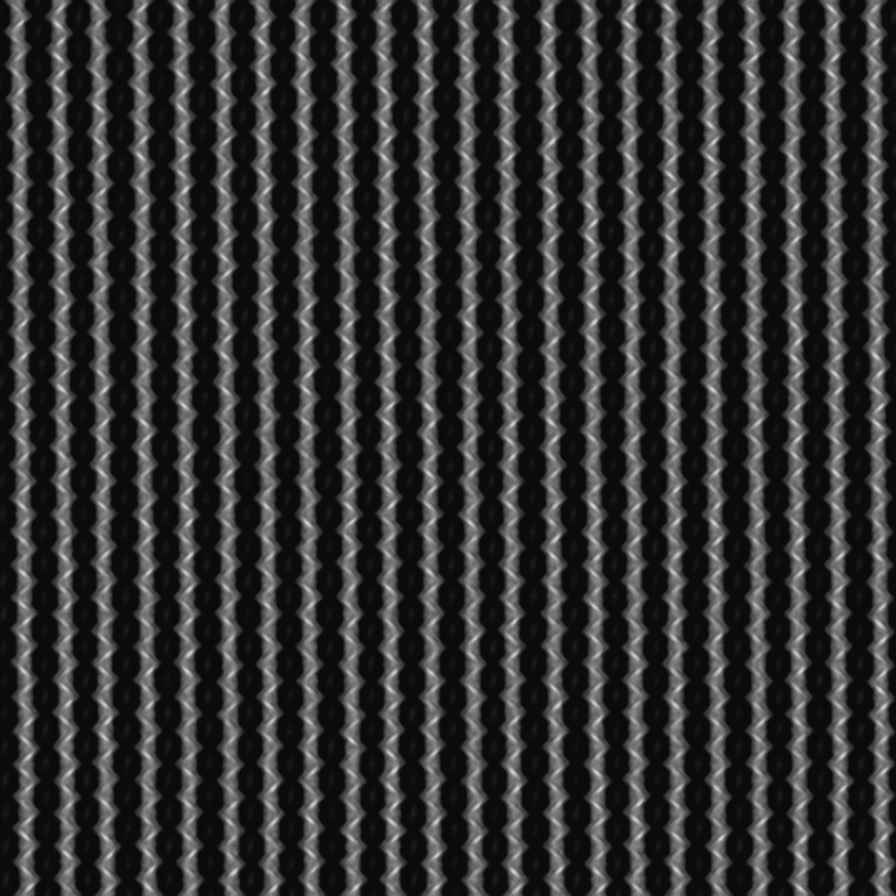
Reproduce this texture procedurally as a three.js fragment shader.

```glsl
// Warp-knit mesh: pale, slightly leaning vertical cords over a near-black ground.
// Each cord zigzags, with faint side loops staggered between neighbouring cords
// and slanted glossy strands on every half stitch; noise varies width and tone.

varying vec2 vUv;

const float TAU = 6.2831853;

// Layout, as fractions of the canvas
const float COLUMN_PITCH = 0.0455;
const float FIRST_COLUMN = 0.030;
const float LEAN = 0.0105;
const float ROWS = 27.0;

// Cord shape, in column pitches
const float CORD_HALF_WIDTH = 0.185;
const float ZIGZAG = 0.04;
const float LOOP_REACH = 0.17;
const float EDGE_SOFTNESS = 0.07;
const float COLUMN_JITTER = 0.05;
const float HALF_STITCH = 0.407;

// Tones
const vec3 GROUND = vec3(0.042);
const vec3 GROUND_THREAD = vec3(0.12);
const vec3 LOOP_GREY = vec3(0.23);
const vec3 CORD_SHADE = vec3(0.29);
const vec3 CORD_BODY = vec3(0.47);
const vec3 HIGHLIGHT = vec3(0.86);

float hash(vec2 p) {
  p = fract(p * vec2(0.1031, 0.1137));
  p += dot(p, p.yx + 33.33);
  return fract((p.x + p.y) * p.x * 7.13);
}

vec2 gradientAt(vec2 cell) {
  float angle = TAU * hash(cell + 17.0);
  return vec2(cos(angle), sin(angle));
}

float gradientNoise(vec2 p) {
  vec2 cell = floor(p);
  vec2 f = fract(p);
  vec2 w = f * f * f * (f * (f * 6.0 - 15.0) + 10.0);
  float a = dot(gradientAt(cell), f);
  float b = dot(gradientAt(cell + vec2(1.0, 0.0)), f - vec2(1.0, 0.0));
  float c = dot(gradientAt(cell + vec2(0.0, 1.0)), f - vec2(0.0, 1.0));
  float d = dot(gradientAt(cell + vec2(1.0, 1.0)), f - vec2(1.0, 1.0));
  return mix(mix(a, b, w.x), mix(c, d, w.x), w.y);
}

// Soft elongated spot, tilted by slant
float strand(vec2 p, float slant, vec2 size) {
  p.x -= slant * p.y;
  p /= size;
  return exp(-dot(p, p));
}

// Dark ground with a faint thread in the middle of each opening
vec3 groundColor(float u, float row) {
  float gap = floor(u);
  float phase = fract(row + 0.5 * (gap + 1.0)) - 0.5;
  vec2 p = vec2(fract(u) - 0.5, phase * 2.0 * HALF_STITCH);
  float thread = strand(p, 0.15, vec2(0.07, 0.16));
  float strength = 0.4 + 0.6 * hash(vec2(gap, floor(row) + 5.0));
  return mix(GROUND, GROUND_THREAD, thread * strength);
}

void main() {
  float u = (vUv.x - FIRST_COLUMN + LEAN * vUv.y) / COLUMN_PITCH;
  float row = vUv.y * ROWS;
  float column = floor(u + 0.5);

  // Position within one cord, with small wandering
  float wander = gradientNoise(vec2(column * 7.31, vUv.y * 9.0));
  float offset = COLUMN_JITTER * (hash(vec2(column, 3.0)) - 0.5 + 0.6 * wander);
  float across = u - column - offset;
  float stitch = row + 0.5 * mod(column, 2.0) + 0.12 * wander;

  // Side loops alternate left and right, facing those of the next cord
  float sidePhase = stitch + 0.5 * step(0.0, across);
  float loopWave = pow(0.5 + 0.5 * cos(TAU * sidePhase), 3.0);
  float loopDistance = abs(across) - CORD_HALF_WIDTH - LOOP_REACH * loopWave;
  float loopMask = 1.0 - smoothstep(-0.10, 0.04, loopDistance);

  // Rounded zigzag cord
  float cordX = across + ZIGZAG * cos(TAU * stitch);
  float swell = 0.025 * cos(2.0 * TAU * stitch);
  float grain = gradientNoise(vec2(u * 7.0, row * 5.0));
  float cordWidth = CORD_HALF_WIDTH + swell + 0.03 * grain;
  float cordMask = 1.0 - smoothstep(-EDGE_SOFTNESS, EDGE_SOFTNESS, abs(cordX) - cordWidth);
  float roundness = 1.0 - smoothstep(0.03, 0.23, abs(cordX));

  // Slanted glossy strand in each half stitch, varied in place and strength
  float halfIndex = floor(2.0 * stitch);
  float turn = 1.0 - 2.0 * mod(halfIndex, 2.0);
  float variation = hash(vec2(column + 11.0, halfIndex + 2.0));
  vec2 local = vec2(cordX, (fract(2.0 * stitch) - 0.5) * HALF_STITCH);
  local.x -= turn * 0.045 + 0.04 * (variation - 0.5);
  float gloss = strand(local, turn * 0.5, vec2(0.065, 0.105));
  float groove = strand(local + vec2(turn * 0.15, 0.04), turn * 0.5, vec2(0.05, 0.13));

  vec3 cord = mix(CORD_SHADE, CORD_BODY, roundness);
  cord *= (1.0 + 0.30 * grain) * (1.0 - 0.25 * groove);
  cord = mix(cord, HIGHLIGHT, gloss * (0.35 + 0.6 * variation));

  vec3 color = groundColor(u, row);
  color = mix(color, LOOP_GREY * (1.0 + 0.3 * grain), loopMask);
  color = mix(color, cord, cordMask);
  gl_FragColor = vec4(color, 1.0);
}
```
